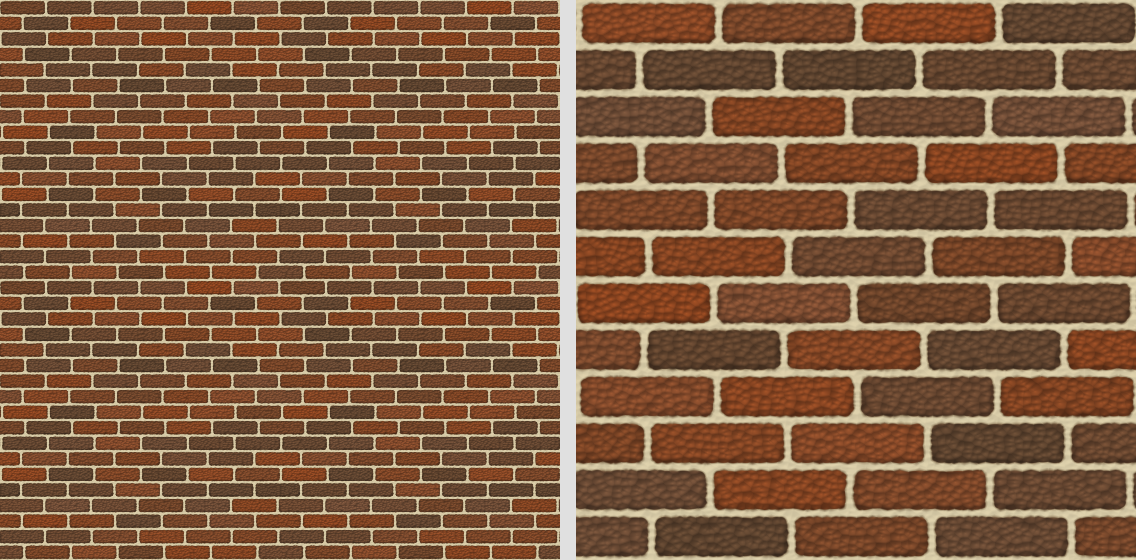
Left, the full canvas; right, a detail of the centre.
Give the GLSL for this texture, as a WebGL 2 fragment shader.

```glsl
#version 300 es
precision highp float;
// Running-bond brick wall: rounded boxes on a staggered grid, with pale mortar.
// Each brick gets a hashed clay tone and wrinkled relief from cellular noise.
// Hashes wrap on a block of 6 by 18 bricks, two blocks across and two down.

#define BLOCKS 2.0                 // blocks along each side of the canvas
#define BRICKS vec2(6.0, 18.0)     // bricks in one block
#define GRAINS vec2(96.0, 132.0)   // wrinkle cells in one block
#define ROW_JITTER 0.12            // random shift of rows, in brick lengths
#define GAP 0.088                  // half the mortar width, in row heights
#define CORNER 0.16                // corner radius, in row heights
#define RELIEF 0.62                // strength of the wrinkle shading
#define EDGE_WEAR 0.045            // roughness of the brick outline

uniform vec2 u_resolution;
out vec4 fragColor;

const vec3 MORTAR_LIGHT = vec3(0.84, 0.79, 0.65);
const vec3 MORTAR_SHADE = vec3(0.43, 0.34, 0.23);
const vec3 CLAY_DARK = vec3(0.36, 0.26, 0.18);
const vec3 CLAY_RUST = vec3(0.53, 0.26, 0.12);
const vec3 CLAY_DUSTY = vec3(0.48, 0.32, 0.23);

vec2 hash22(vec2 p) {
    vec3 q = fract(p.xyx * vec3(0.1031, 0.1030, 0.0973));
    q += dot(q, q.yzx + 33.33);
    return fract((q.xx + q.yz) * q.zy);
}

// Distance to the nearest jittered point, wrapping on one block
float cellular(vec2 p) {
    vec2 cell = floor(p);
    float nearest = 4.0;
    for (int y = -1; y <= 1; y++) {
        for (int x = -1; x <= 1; x++) {
            vec2 neighbour = cell + vec2(x, y);
            vec2 toPoint = neighbour + hash22(mod(neighbour, GRAINS) + 7.0) - p;
            nearest = min(nearest, dot(toPoint, toPoint));
        }
    }
    return sqrt(nearest);
}

float roundedBox(vec2 p, vec2 halfSize, float radius) {
    vec2 q = abs(p) - halfSize + radius;
    return length(max(q, 0.0)) + min(max(q.x, q.y), 0.0) - radius;
}

void main() {
    vec2 block = gl_FragCoord.xy / u_resolution * BLOCKS;

    // Staggered grid with a small random shift per row
    vec2 grid = block * BRICKS;
    float row = mod(floor(grid.y), BRICKS.y);
    float stagger = 0.5 * (1.0 - mod(row, 2.0));
    grid.x += stagger + (hash22(vec2(row, 51.0)).x - 0.5) * ROW_JITTER;
    vec2 brickId = mod(floor(grid), BRICKS);

    // Brick outline, measured in row heights
    vec2 size = vec2(BRICKS.y / BRICKS.x, 1.0);
    vec2 local = (fract(grid) - 0.5) * size;
    float dist = roundedBox(local, 0.5 * size - GAP, CORNER);

    // Wrinkles lit from above
    vec2 grainPos = block * GRAINS;
    vec2 lightStep = vec2(-0.12, 0.32);
    float pit = cellular(grainPos);
    float slope = pit - cellular(grainPos + lightStep);
    dist += (pit - 0.45) * EDGE_WEAR;

    // Clay tone of this brick
    vec2 tone = hash22(brickId + 19.0);
    vec3 clay = mix(CLAY_DARK, CLAY_RUST, smoothstep(0.05, 0.95, tone.x));
    clay = mix(clay, CLAY_DUSTY, 0.6 * tone.y * tone.y);
    clay *= 1.0 + RELIEF * slope - 0.25 * (pit - 0.4);

    // Rounded brick edges, darkest on the lower side
    float rim = smoothstep(-0.16, 0.0, dist);
    clay *= 1.0 - rim * (0.2 - 0.22 * local.y);

    // Mortar rises from a shaded edge to a pale ridge
    float pixel = BLOCKS * BRICKS.y / u_resolution.y;
    vec3 mortar = mix(MORTAR_SHADE, MORTAR_LIGHT, smoothstep(-0.03, 0.06, dist));
    mortar *= 1.0 + 0.12 * slope;
    float coverage = smoothstep(-0.5, 0.5, dist / max(pixel, 0.04));

    fragColor = vec4(mix(clay, mortar, coverage), 1.0);
}
```
